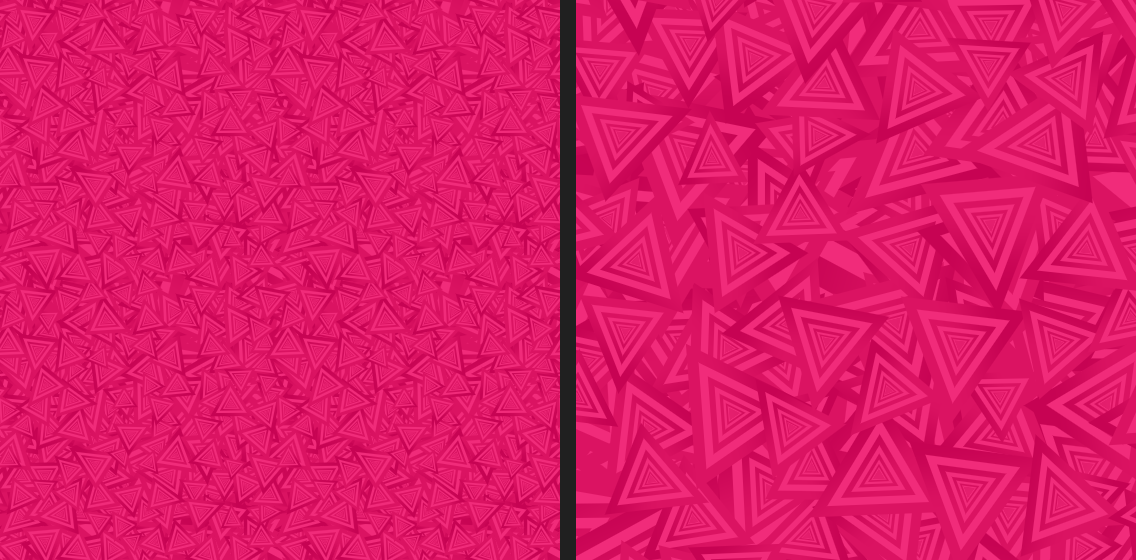
Left: the whole. Right: its middle third, enlarged.
Give the GLSL for this pattern, as a Shadertoy shader.

```glsl
// Overlapping nested triangles in three pinks, from large at the back to small on top.
// Each layer is a jittered cell grid that wraps; every cell paints one opaque triangle
// whose rings shrink geometrically and whose darker bands fade along a random axis.

#define REPEATS 2.0     // tiles across the canvas
#define FIRST_GRID 3    // cells per tile in the back layer
#define LAST_GRID 10    // cells per tile in the front layer
#define SIZE 0.72       // mean circumradius in cells
#define FILL 0.74       // share of cells that hold a triangle
#define RING_RATIO 0.73 // size of each ring relative to the one around it
#define RING_COUNT 8.0  // rings before the core
#define DARK_PINK vec3(0.780, 0.012, 0.325)
#define MID_PINK vec3(0.858, 0.073, 0.383)
#define LIGHT_PINK vec3(0.945, 0.168, 0.477)

vec4 hash4(vec3 seed) {
    vec4 h = fract(seed.xyzx * vec4(0.1031, 0.1030, 0.0973, 0.1099));
    h += dot(h, h.wzxy + 33.33);
    return fract((h.xxyz + h.yzzw) * h.zywx);
}

mat2 rotation(float angle) {
    float c = cos(angle), s = sin(angle);
    return mat2(c, -s, s, c);
}

// Zero at the centre, one on the edge of a triangle with the given inradius
float triangleLevel(vec2 p, float inradius) {
    return max(abs(p.x) * 0.866025 + p.y * 0.5, -p.y) / inradius;
}

// Amount of light pink: every second ring, the outermost one excluded
float lightRings(float level, float inradius, float pixel) {
    float shrink = -log(RING_RATIO);
    float inner = max(level, pow(RING_RATIO, RING_COUNT));
    float ring = -log(inner) / shrink;
    float edge = min(0.5 - abs(mod(ring - 0.5, 2.0) - 1.0), ring - 1.0);
    float blur = pixel / (inner * inradius * shrink);
    return clamp(edge / blur + 0.5, 0.0, 1.0);
}

vec3 paintTriangle(vec3 under, vec2 p, float radius, vec4 look, float pixel) {
    p = rotation(look.x * 6.283185) * p;
    p.y /= mix(0.95, 1.25, look.y);
    float inradius = radius * 0.5;
    float level = triangleLevel(p, inradius);
    float cover = clamp((1.0 - level) * inradius / pixel + 0.5, 0.0, 1.0);
    if (cover <= 0.0) return under;

    // Shade from a dark side to the mid tone
    float axis = look.z * 6.283185;
    float along = dot(p, vec2(cos(axis), sin(axis))) / radius;
    vec3 shade = mix(DARK_PINK, MID_PINK, smoothstep(-0.65, 0.2, along));
    vec3 paint = mix(shade, LIGHT_PINK, lightRings(level, inradius, pixel));
    return mix(under, paint, cover);
}

void mainImage(out vec4 fragColor, in vec2 fragCoord) {
    vec2 tile = fragCoord / iResolution.xy * REPEATS;
    float pixel = REPEATS / iResolution.y;
    vec3 color = MID_PINK;

    // Finer grids are painted later and lie on top
    for (int grid = FIRST_GRID; grid <= LAST_GRID; grid++) {
        float cells = float(grid);
        vec2 q = tile * cells;
        vec2 home = floor(q);
        for (int j = -1; j <= 1; j++)
        for (int i = -1; i <= 1; i++) {
            vec2 cell = home + vec2(i, j);
            vec2 wrapped = mod(cell, cells);
            vec4 place = hash4(vec3(wrapped, cells) + 1.7);
            if (place.w > FILL) continue;
            vec4 look = hash4(vec3(wrapped, cells) + 57.3);
            vec2 center = cell + mix(vec2(0.2), vec2(0.8), place.xy);
            float radius = SIZE * mix(0.65, 1.28, place.z);
            color = paintTriangle(color, q - center, radius, look, pixel * cells);
        }
    }
    fragColor = vec4(color, 1.0);
}
```
